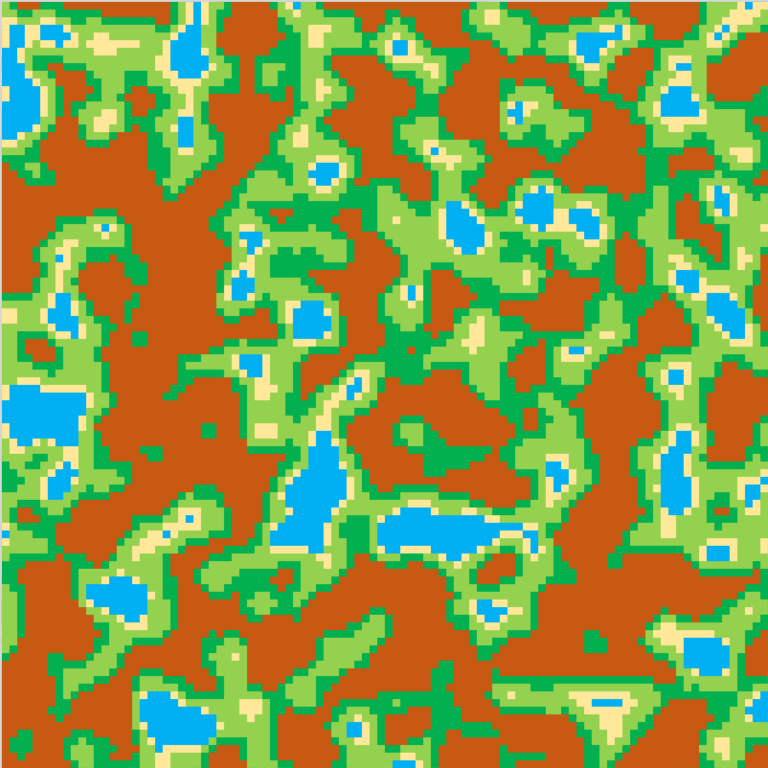
Write a WebGL 1 fragment shader that draws this texture.

```glsl
precision highp float;
// Blocky terrain map: lakes with sandy shores and green belts on brown land.

uniform vec2 u_resolution;

const float CELLS = 100.0;   // terrain cells across the canvas
const float MARGIN = 0.0024; // pale rim on the left and top

vec2 gradientAt(vec2 corner) {
    vec3 p = fract(corner.xyx * vec3(0.1031, 0.1030, 0.0973));
    p += dot(p, p.yzx + 33.33);
    float angle = 6.28319 * fract((p.x + p.y) * p.z);
    return vec2(cos(angle), sin(angle));
}

// Gradient noise scaled to a standard deviation of about one.
float gradientNoise(vec2 p) {
    vec2 i = floor(p);
    vec2 f = p - i;
    vec2 fade = f * f * f * (f * (f * 6.0 - 15.0) + 10.0);
    vec2 e = vec2(1.0, 0.0);
    float low = mix(dot(gradientAt(i), f),
                    dot(gradientAt(i + e.xy), f - e.xy), fade.x);
    float high = mix(dot(gradientAt(i + e.yx), f - e.yx),
                     dot(gradientAt(i + e.xx), f - e.xx), fade.x);
    return mix(low, high, fade.y) / 0.2157;
}

// Broad land masses, pond-sized bumps and a little ragged detail.
float moisture(vec2 p) {
    return 0.53 * gradientNoise(p * 5.3 + vec2(17.3, 41.7))
         + 0.80 * gradientNoise(p * 12.7 + vec2(63.4, 8.6))
         + 0.27 * gradientNoise(p * 23.0 + vec2(29.8, 75.2));
}

vec3 terrainColor(vec2 cell) {
    vec3 soil = vec3(0.78, 0.35, 0.07);
    vec3 forest = vec3(0.01, 0.69, 0.31);
    vec3 meadow = vec3(0.58, 0.82, 0.31);
    vec3 sand = vec3(1.0, 0.91, 0.60);
    vec3 water = vec3(0.0, 0.69, 0.95);

    float level = moisture((cell + 0.5) / CELLS);
    vec3 color = mix(soil, forest, step(-0.29, level));
    color = mix(color, meadow, step(0.27, level));
    color = mix(color, sand, step(1.09, level));
    return mix(color, water, step(1.43, level));
}

void main() {
    vec2 uv = gl_FragCoord.xy / u_resolution;
    vec2 pixel = 1.0 / u_resolution;

    // Blend the four nearest cells only within a pixel of their edges.
    vec2 grid = (uv - vec2(MARGIN, 0.0)) / (1.0 - MARGIN) * CELLS - 0.5;
    vec2 cell = floor(grid);
    vec2 blend = clamp((fract(grid) - 0.5) / (1.2 * pixel * CELLS) + 0.5, 0.0, 1.0);
    vec3 lower = mix(terrainColor(cell), terrainColor(cell + vec2(1.0, 0.0)), blend.x);
    vec3 upper = mix(terrainColor(cell + vec2(0.0, 1.0)), terrainColor(cell + 1.0), blend.x);
    vec3 color = mix(lower, upper, blend.y);

    // Pale rim
    vec2 inset = clamp((vec2(uv.x, 1.0 - uv.y) - MARGIN) / pixel + 0.5, 0.0, 1.0);
    color = mix(vec3(0.84), color, inset.x * inset.y);

    gl_FragColor = vec4(color, 1.0);
}
```
